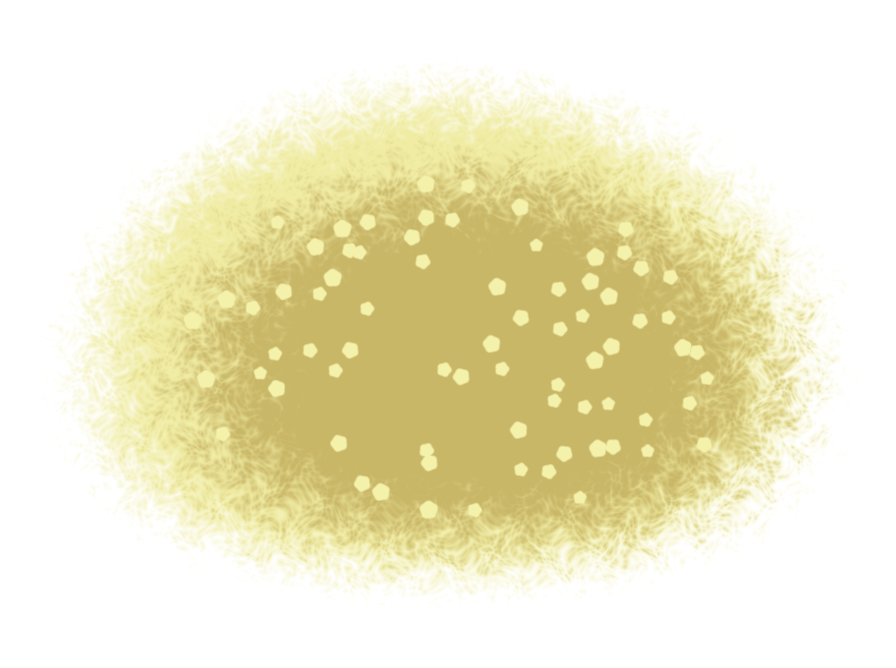
Give the GLSL for this background, as a WebGL 2 fragment shader.

```glsl
#version 300 es
precision highp float;

uniform vec2 u_resolution;
out vec4 outColor;

#define PAPER vec3(1.0, 1.0, 1.0)
#define PALE vec3(0.94, 0.925, 0.64)
#define OCHRE vec3(0.79, 0.718, 0.407)
#define DOT_TINT vec3(0.955, 0.945, 0.67)
#define WASH_CENTER vec2(0.002, -0.041)
#define WASH_SIZE vec3(0.55, 0.41, 0.332)
#define CORE_CENTER vec2(0.040, -0.050)
#define CORE_SIZE vec3(0.393, 0.262, 0.236)
#define GRAIN_SCALE 62.0
#define DOT_CELL 0.046
#define DOT_RADIUS 0.0115

vec2 hash2(vec2 cell) {
  vec3 h = fract(cell.xyx * vec3(0.1031, 0.1030, 0.0973));
  h += dot(h, h.yzx + 33.33);
  return fract((h.xx + h.yz) * h.zy);
}

// Distance to the nearest jittered cell point
float cellular(vec2 p) {
  vec2 cell = floor(p);
  float nearest = 2.0;
  for (int y = -1; y <= 1; y++) {
    for (int x = -1; x <= 1; x++) {
      vec2 id = cell + vec2(x, y);
      nearest = min(nearest, distance(p, id + hash2(id)));
    }
  }
  return nearest;
}

// Layered grain, roughly centred on zero
float grain(vec2 p) {
  vec2 warp = 0.006 * sin(p.yx * vec2(71.0, 83.0) + 2.0 * sin(p * 37.0));
  p += warp;
  float fine = cellular(p * GRAIN_SCALE * 1.9);
  float medium = cellular(p * GRAIN_SCALE + 17.0);
  float broad = cellular(p * GRAIN_SCALE * 0.38 + 41.0);
  return 0.35 * fine + 0.35 * medium + 0.3 * broad - 0.47;
}

// Egg radius, 1 on the rim; size holds half width, upper and lower height
float egg(vec2 p, vec2 center, vec3 size) {
  vec2 q = p - center;
  float power = q.y > 0.0 ? 2.0 : 2.4;
  q = abs(q) / vec2(size.x, q.y > 0.0 ? size.y : size.z);
  return pow(pow(q.x, power) + pow(q.y, power), 1.0 / power);
}

// Chance of a dot: sparse middle, busy ring, crowded lower right
float dotChance(vec2 p) {
  float r = length((p - vec2(0.002, -0.024)) / vec2(0.393, 0.258));
  float ring = mix(0.28, 0.52, smoothstep(0.35, 0.75, r));
  float crowd = 0.4 * exp(-60.0 * dot(p - vec2(0.237, -0.11), p - vec2(0.237, -0.11)));
  return (ring + crowd) * step(r, 1.0);
}

float scatteredDots(vec2 p, float soft) {
  vec2 cell = floor(p / DOT_CELL);
  float cover = 0.0;
  for (int y = -1; y <= 1; y++) {
    for (int x = -1; x <= 1; x++) {
      vec2 id = cell + vec2(x, y);
      vec2 center = (id + 0.1 + 0.8 * hash2(id + 91.0)) * DOT_CELL;
      vec2 trait = hash2(id + 213.0);
      vec2 q = p - center;
      float wobble = 0.06 * sin(5.0 * atan(q.y, q.x + 1e-5) + 6.28 * trait.y);
      float radius = DOT_RADIUS * (0.8 + 0.35 * trait.y + wobble);
      float shape = 1.0 - smoothstep(radius - soft, radius + soft, length(q));
      cover = max(cover, shape * step(trait.x, dotChance(center)));
    }
  }
  return cover;
}

void main() {
  vec2 p = (gl_FragCoord.xy - 0.5 * u_resolution) / u_resolution.y;
  float soft = max(0.002, 0.8 / u_resolution.y);
  float speckle = grain(p);

  // Pale wash fading into the paper
  float washRim = egg(p, WASH_CENTER, WASH_SIZE) + 0.3 * speckle;
  vec3 color = mix(PAPER, PALE, 1.0 - smoothstep(0.78, 1.07, washRim));

  // Darker core with a grainy rim
  float coreRim = egg(p, CORE_CENTER, CORE_SIZE) + 0.65 * speckle;
  color = mix(color, OCHRE, 1.0 - smoothstep(0.76, 1.26, coreRim));

  // Light dots
  color = mix(color, DOT_TINT, scatteredDots(p, soft));
  outColor = vec4(color, 1.0);
}
```
